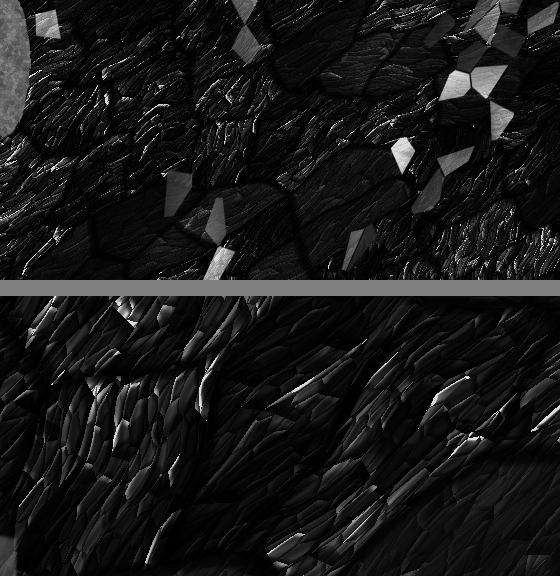
Top, the full canvas; bottom, a detail of the centre.
This texture is drawn by a Shadertoy shader. Its source:

```glsl
// Dark fractured slate: splintered strata, a pale boulder and a few sunlit shards.

const float MEDIAN_LOG = -3.0;              // log brightness of typical rock
const float CONTRAST = 1.1;                 // spread of log brightness
const float BRIGHTEST = 0.86;
const vec2 PLATE_SCALE = vec2(3.0, 6.5);    // cells per canvas height, along and across
const vec2 SPLINTER_SCALE = vec2(8.0, 40.0);
const vec2 SHARD_SCALE = vec2(6.5, 11.0);
const float PLATE_TILT = 0.6;
const float SHARD_TILT = 1.1;
const vec2 BOULDER_CENTRE = vec2(0.0, 0.78);
const vec2 BOULDER_RADII = vec2(0.11, 0.28);

// Centre and radius of the places where sun strikes, and of softer light on rock.
const vec3 SUN_SPOTS[7] = vec3[7](
    vec3(1.75, 0.80, 0.17), vec3(0.15, 0.91, 0.09), vec3(1.43, 0.43, 0.10),
    vec3(1.32, 0.09, 0.12), vec3(1.89, 0.96, 0.08), vec3(0.91, 0.77, 0.06),
    vec3(1.57, 0.96, 0.05));
const vec3 GLOW_SPOTS[4] = vec3[4](
    vec3(0.96, 0.50, 0.16), vec3(1.38, 0.82, 0.22),
    vec3(0.60, 0.12, 0.15), vec3(0.50, 0.62, 0.20));

struct Cell { vec2 id; vec2 toCentre; vec2 outward; float edge; };

vec2 hash2(vec2 p) {
    vec3 h = fract(p.xyx * vec3(0.1031, 0.1030, 0.0973));
    h += dot(h, h.yzx + 33.33);
    return fract((h.xx + h.yz) * h.zy);
}

// Expresses a vector in a frame whose x axis points along the angle.
mat2 frame(float angle) {
    float c = cos(angle), s = sin(angle);
    return mat2(c, -s, s, c);
}

// Nearest cell, with distance and direction to its closest border.
Cell cellular(vec2 p) {
    vec2 base = floor(p), nearest = vec2(8.0), second = vec2(8.0), id = base;
    for (int y = -1; y <= 1; y++)
    for (int x = -1; x <= 1; x++) {
        vec2 corner = base + vec2(x, y);
        vec2 d = corner + 0.1 + 0.8 * hash2(corner) - p;
        if (dot(d, d) < dot(nearest, nearest)) {
            second = nearest; nearest = d; id = corner;
        } else if (dot(d, d) < dot(second, second)) second = d;
    }
    vec2 outward = normalize(second - nearest);
    return Cell(id, nearest, outward, dot(0.5 * (nearest + second), outward));
}

float spot(vec2 p, vec3 s) {
    vec2 d = (p - s.xy) / s.z;
    return exp(-dot(d, d));
}

// Dip of the strata: gentle at upper right, steep at lower right and in a central seam.
float strataAngle(vec2 p) {
    float high = smoothstep(0.42, 0.62, p.y);
    float right = smoothstep(1.05, 1.35, p.x);
    float seam = (p.x - 0.8) / 0.07;
    return 0.62 + right * mix(0.45, -0.38, high) + 0.5 * exp(-seam * seam);
}

// Log brightness of the layered rock, roughly centred on zero.
float strata(vec2 p) {
    vec2 bent = p + 0.018 * sin(p.yx * vec2(9.0, 7.0) + 1.5)
                  + 0.006 * sin(p.yx * vec2(37.0, 31.0));
    Cell plate = cellular(frame(PLATE_TILT) * bent * PLATE_SCALE);
    vec2 centre = frame(PLATE_TILT) * bent + plate.toCentre / PLATE_SCALE;
    centre = frame(-PLATE_TILT) * centre;
    vec2 look = hash2(plate.id + 17.0);
    float angle = strataAngle(centre) + 0.5 * (look.y - 0.5);
    vec2 q = frame(angle) * bent + 3.0 * look;
    float roughness = mix(0.4, 1.0, step(0.25, look.y));

    // Splinters at two sizes, lit on upper rims and shadowed below.
    float detail = 0.0, strength = 1.0;
    vec2 scale = SPLINTER_SCALE;
    for (int i = 0; i < 2; i++) {
        Cell splinter = cellular(q * scale);
        vec2 shade = hash2(splinter.id + 41.0);
        float rim = 1.0 - smoothstep(0.04, 0.26, splinter.edge);
        float relief = splinter.outward.y > 0.0 ? 2.2 * shade.y * shade.y : -1.3;
        detail += strength * (1.6 * (shade.x - 0.5) + rim * relief);
        strength *= 0.7;
        scale *= vec2(2.7, 2.4);
    }
    detail += 0.25 * sin(q.y * 560.0 + 3.0 * sin(q.x * 23.0) + 2.0 * sin(q.y * 71.0));

    float crack = 1.0 - smoothstep(0.01, 0.07, plate.edge);
    float glow = -0.12;
    for (int i = 0; i < 4; i++) glow += 0.8 * spot(p, GLOW_SPOTS[i]);
    return 1.6 * (look.x - 0.5) + roughness * detail + glow - 1.4 * crack;
}

void mainImage(out vec4 fragColor, in vec2 fragCoord) {
    vec2 p = fragCoord / iResolution.y;
    float rock = strata(p);
    float tone = exp(MEDIAN_LOG + CONTRAST * rock);

    // Angular shards, each trimmed by a random straight break.
    Cell shard = cellular(frame(SHARD_TILT) * p * SHARD_SCALE);
    vec2 centre = frame(-SHARD_TILT) * (frame(SHARD_TILT) * p + shard.toCentre / SHARD_SCALE);
    vec2 look = hash2(shard.id + 73.0), chance = hash2(shard.id + 5.0);
    float sun = 0.012;
    for (int i = 0; i < 7; i++) sun += spot(centre, SUN_SPOTS[i]);
    float along = dot(shard.toCentre, frame(6.283 * look.x) * vec2(1.0, 0.0));
    float shape = smoothstep(0.0, 0.05, shard.edge) * smoothstep(-0.1, -0.05, along);
    float shardTone = mix(0.14, 0.82, look.y) * (0.9 + 0.5 * along);
    shardTone *= exp(0.13 * clamp(rock, -2.0, 2.0));
    tone = mix(tone, shardTone, shape * step(chance.x, sun));

    // Pitted boulder with a chipped outline.
    Cell pit = cellular(p * 75.0);
    float chips = 0.05 * hash2(cellular(p * 28.0).id).x;
    float rim = length((p - BOULDER_CENTRE) / BOULDER_RADII) + chips;
    float stone = 0.38 + 0.14 * (hash2(pit.id).y - 0.5) + 0.12 * pit.edge;
    stone += 0.04 * sin(p.x * 60.0 + 2.0 * sin(p.y * 33.0));
    tone = mix(tone, stone, 1.0 - smoothstep(0.98, 1.02, rim));

    fragColor = vec4(vec3(min(tone, BRIGHTEST)), 1.0);
}
```
